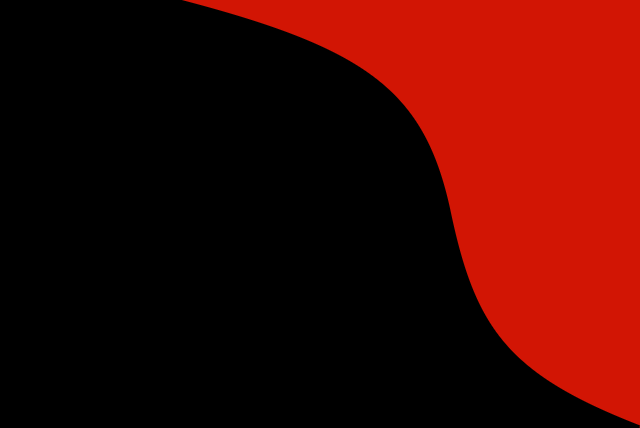
Reproduce this background procedurally as a Shadertoy shader.

```glsl
// A flat red field over black, divided by one flowing S-shaped edge.
// The edge is two joined cubic Bezier curves that fall steadily in height,
// so each is solved for the pixel's height and compared sideways.

const vec3 BLACK = vec3(0.0);
const vec3 RED = vec3(0.824, 0.082, 0.016);
const vec2 CANVAS = vec2(1.5, 1.0);
const int SOLVE_STEPS = 18;

// Edge from the top, through the joint, to the lower right corner
const vec2 TOP = vec2(0.426, 1.0);
const vec2 TOP_HANDLE = vec2(0.859, 0.887);
const vec2 SHOULDER_HANDLE = vec2(0.994, 0.789);
const vec2 JOINT = vec2(1.055, 0.512);
const vec2 HOLLOW_HANDLE = vec2(1.113, 0.234);
const vec2 CORNER_HANDLE = vec2(1.1875, 0.127);
const vec2 CORNER = vec2(1.5, 0.006);

vec2 bezier(vec2 a, vec2 b, vec2 c, vec2 d, float t) {
    float s = 1.0 - t;
    return s * s * s * a + 3.0 * s * s * t * b + 3.0 * s * t * t * c + t * t * t * d;
}

vec2 bezierTangent(vec2 a, vec2 b, vec2 c, vec2 d, float t) {
    float s = 1.0 - t;
    return 3.0 * (s * s * (b - a) + 2.0 * s * t * (c - b) + t * t * (d - c));
}

// Approximate signed distance, positive to the right of the curve
float curveDistance(vec2 p, vec2 a, vec2 b, vec2 c, vec2 d) {
    float low = 0.0;
    float high = 1.0;
    for (int i = 0; i < SOLVE_STEPS; i++) {
        float middle = 0.5 * (low + high);
        if (bezier(a, b, c, d, middle).y > p.y) low = middle;
        else high = middle;
    }
    float t = 0.5 * (low + high);
    vec2 tangent = normalize(bezierTangent(a, b, c, d, t));
    return (p.x - bezier(a, b, c, d, t).x) * abs(tangent.y);
}

void mainImage(out vec4 fragColor, in vec2 fragCoord) {
    vec2 p = fragCoord / iResolution.xy * CANVAS;
    float pixel = CANVAS.y / iResolution.y;

    // Choose the half of the edge at this height
    float edge = p.y > JOINT.y
        ? curveDistance(p, TOP, TOP_HANDLE, SHOULDER_HANDLE, JOINT)
        : curveDistance(p, JOINT, HOLLOW_HANDLE, CORNER_HANDLE, CORNER);

    // Blend across about one pixel
    float coverage = clamp(edge / pixel + 0.5, 0.0, 1.0);
    fragColor = vec4(mix(BLACK, RED, coverage), 1.0);
}
```
